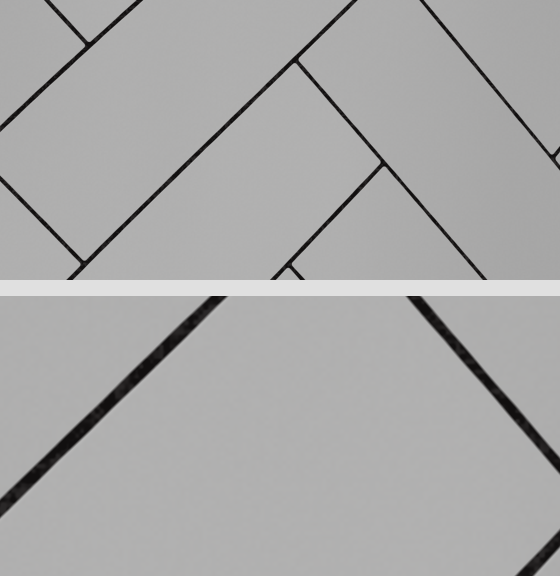
Top, the full canvas; bottom, a detail of the centre.
Write a WebGL 1 fragment shader that draws this pattern.

```glsl
precision highp float;

uniform vec2 u_resolution;

const float TILE_LENGTH = 3.0;        // in tile widths
const vec2 JOINT_HALF = vec2(0.0072, 0.0082);
const float JOINT_TAPER = 0.0008;     // thinner joints towards the right
const float CORNER_RADIUS = 0.010;
const float EDGE_SOFTNESS = 0.0022;
const float RIM_WIDTH = 0.006;
const float RIM_GAIN = 0.035;
const float TILE_VARIATION = 0.008;
const float GRAIN = 0.008;
const vec3 GLAZE = vec3(0.682, 0.681, 0.680);
const vec3 GROUT_DARK = vec3(0.065, 0.057, 0.057);
const vec3 GROUT_LIGHT = vec3(0.165, 0.155, 0.155);

float hash(vec2 p) {
  return fract(sin(dot(p, vec2(127.1, 311.7))) * 43758.5453);
}

float noise(vec2 p) {
  vec2 i = floor(p);
  vec2 f = fract(p);
  f = f * f * (3.0 - 2.0 * f);
  return mix(mix(hash(i), hash(i + vec2(1.0, 0.0)), f.x),
             mix(hash(i + vec2(0.0, 1.0)), hash(i + vec2(1.0, 1.0)), f.x), f.y);
}

// Canvas (y down, height 1) to tile widths, with the bend of an oblique view
vec2 toWall(vec2 p) {
  float u = -1.2205 + p.x * (1.3038 + 0.1139 * p.x) - p.y * (1.225 + 0.09 * p.x);
  float v = -1.5811 + p.x * (1.1357 + p.x * (0.0304 + 0.045 * p.x))
          + p.y * (1.26 + 0.148 * p.x);
  return vec2(u, v);
}

// Tile widths per canvas unit across each family of joints
vec2 wallScale(vec2 p) {
  vec2 gradU = vec2(1.3038 + 0.2278 * p.x - 0.09 * p.y, -1.225 - 0.09 * p.x);
  vec2 gradV = vec2(1.1357 + p.x * (0.0608 + 0.135 * p.x) + 0.148 * p.y,
                    1.26 + 0.148 * p.x);
  return vec2(length(gradU), length(gradV));
}

// Herringbone: position inside the tile, its size and its first cell
void herringbone(vec2 wall, out vec2 local, out vec2 size, out vec2 id) {
  vec2 cell = floor(wall);
  float turn = mod(cell.x + cell.y, 2.0 * TILE_LENGTH);
  bool alongV = turn < TILE_LENGTH - 0.5;
  vec2 offset = alongV ? vec2(0.0, turn) : vec2(turn - TILE_LENGTH, 0.0);
  size = alongV ? vec2(1.0, TILE_LENGTH) : vec2(TILE_LENGTH, 1.0);
  id = cell - offset;
  local = wall - id;
}

// Distance inward from the rounded outline of a tile
float insetDistance(vec2 toEdges) {
  vec2 q = CORNER_RADIUS - toEdges;
  return CORNER_RADIUS - length(max(q, 0.0)) - min(max(q.x, q.y), 0.0);
}

vec3 glaze(vec2 p, vec2 id, float lowEdge) {
  float light = 0.006 - 0.035 * smoothstep(1.1, 2.1, p.x);
  light -= 0.012 * smoothstep(0.5, 0.0, p.x) * (1.0 - p.y);
  light += TILE_VARIATION * (hash(id) - 0.5);
  light += 0.008 * (noise(p * vec2(5.0, 1.5)) - 0.5);
  light += GRAIN * (noise(p * 190.0) - 0.5);
  light += RIM_GAIN * (1.0 - smoothstep(0.0, RIM_WIDTH, lowEdge));
  return GLAZE + light;
}

vec3 grout(vec2 p) {
  float grit = 0.6 * noise(p * 170.0) + 0.4 * noise(p * 70.0 + 9.0);
  return mix(GROUT_DARK, GROUT_LIGHT, smoothstep(0.35, 0.85, grit));
}

void main() {
  vec2 p = gl_FragCoord.xy / u_resolution.y;
  p.y = 1.0 - p.y;

  vec2 local, size, id;
  herringbone(toWall(p), local, size, id);

  // Edge distances in canvas units, with slightly uneven joints
  vec2 scale = wallScale(p);
  vec2 jointHalf = JOINT_HALF - JOINT_TAPER * p.x
                 + 0.0012 * (noise(p * 24.0) - 0.5);
  vec2 toEdges = min(local, size - local) / scale - jointHalf;
  float lowEdge = local.y / scale.y - jointHalf.y;

  float soft = max(EDGE_SOFTNESS, 0.75 / u_resolution.y);
  float cover = smoothstep(-soft, soft, insetDistance(toEdges));
  gl_FragColor = vec4(mix(grout(p), glaze(p, id, lowEdge), cover), 1.0);
}
```
